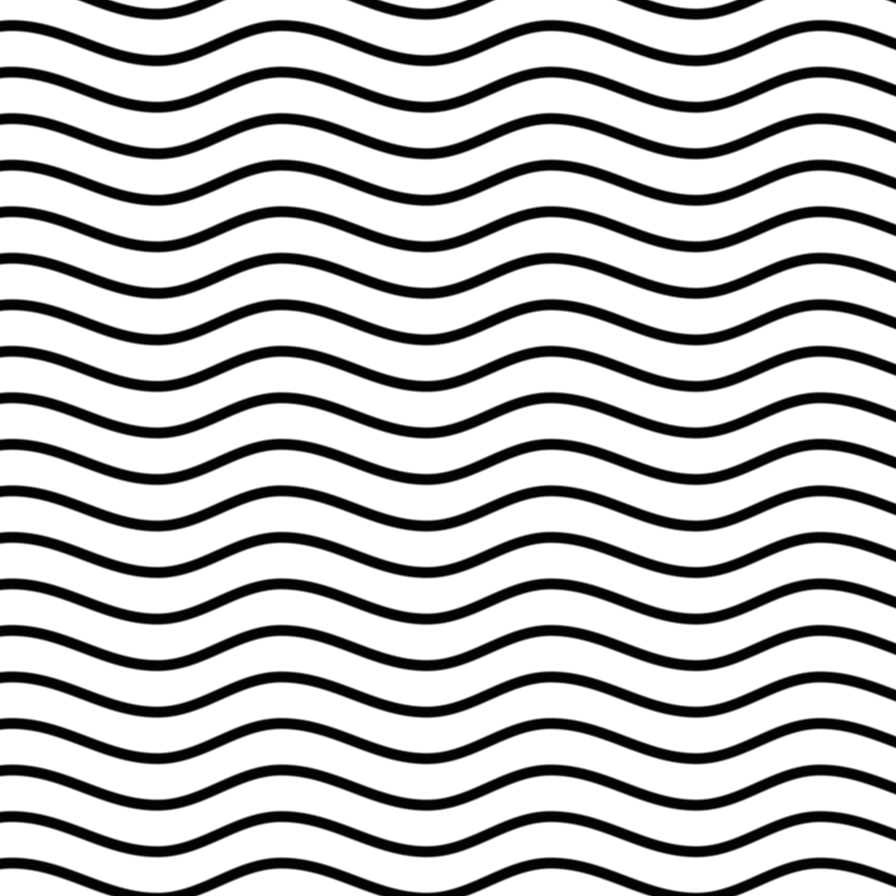
A three.js fragment shader for this pattern:

```glsl
#define WAVE_LENGTH 0.3008
#define ROW_PITCH 0.05193
#define AMPLITUDE 0.0196
#define LINE_WIDTH 0.0121
#define EDGE_SOFTNESS 0.0018
#define FALL_SHARE 0.541
#define CREST_X 0.0130
#define MID_Y 0.0171
#define INK vec3(0.01)
#define PAPER vec3(1.0)

varying vec2 vUv;

const float PI = 3.14159265;

// Height (x) and slope (y) of a wave with a long fall and a shorter rise.
vec2 skewedWave(float x) {
  float phase = fract((x - CREST_X) / WAVE_LENGTH);
  bool falling = phase < FALL_SHARE;
  float share = falling ? FALL_SHARE : 1.0 - FALL_SHARE;
  float start = falling ? 0.0 : FALL_SHARE;
  float angle = PI * ((phase - start) / share + (falling ? 0.0 : 1.0));
  float angleRate = PI / (share * WAVE_LENGTH);
  return AMPLITUDE * vec2(cos(angle), -sin(angle) * angleRate);
}

// Distance to the nearest row, corrected for the slope so the width stays even.
float rowDistance(vec2 p) {
  vec2 wave = skewedWave(p.x);
  float row = (p.y - MID_Y - wave.x) / ROW_PITCH;
  float vertical = abs(fract(row + 0.5) - 0.5) * ROW_PITCH;
  return vertical / sqrt(1.0 + wave.y * wave.y);
}

void main() {
  float edge = rowDistance(vUv) - 0.5 * LINE_WIDTH;
  float blank = smoothstep(-EDGE_SOFTNESS, EDGE_SOFTNESS, edge);
  gl_FragColor = vec4(mix(INK, PAPER, blank), 1.0);
}
```
